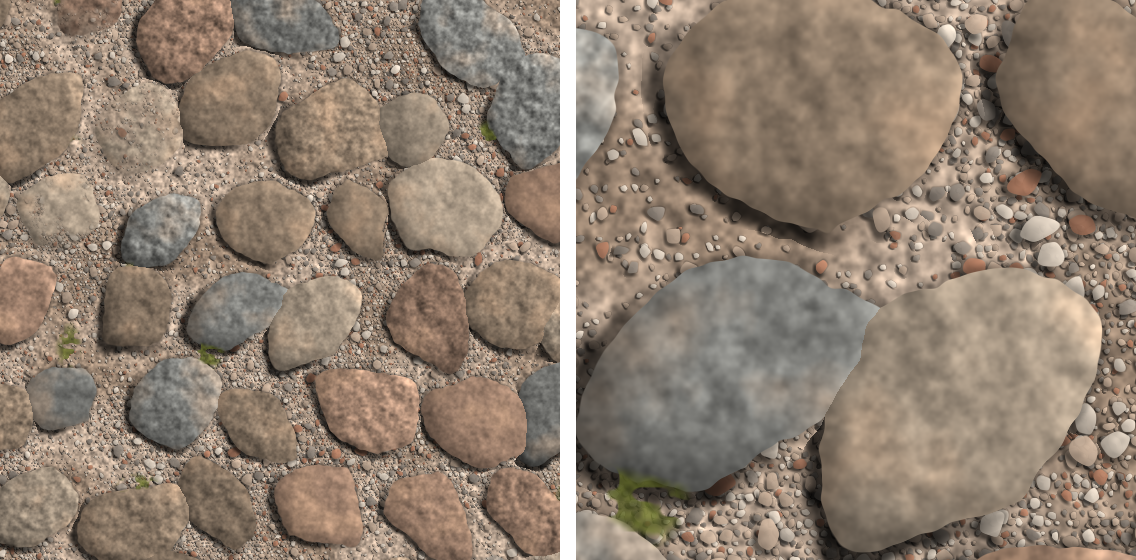
Left: the whole. Right: its middle third, enlarged.
Reproduce this texture procedurally as a WebGL 1 fragment shader.

```glsl
precision highp float;
// Weathered fieldstones set in sandy, gritty ground, lit from the upper right.
// Rocks of every size are rounded polygons scattered on jittered grids; value
// noise adds sand grain, surface relief and ragged rims.
uniform vec2 u_resolution;

#define STONE_CELLS 5.7
#define STONE_FILL 0.93
#define STONE_SIZE vec2(0.35, 0.52)
#define PEBBLE_CELLS 44.0
#define PEBBLE_SIZE vec2(0.18, 0.42)
#define PEBBLE_FILL 0.34
#define RELIEF 0.95
#define GRAIN 0.38
#define LIGHT vec2(0.78, 0.62)
#define SHADOW_REACH 0.017
#define SAND_DARK vec3(0.60, 0.515, 0.44)
#define SAND_PALE vec3(0.75, 0.665, 0.59)

struct Rock {
  float edge;   // approximate distance to the rim, negative inside
  vec2 local;   // offset from the centre, about 1 long at the rim
  float id;
};

float hash(vec2 p) {
  vec3 q = fract(p.xyx * 0.1031);
  q += dot(q, q.yzx + 33.33);
  return fract((q.x + q.y) * q.z);
}

float noise(vec2 p) {
  vec2 i = floor(p), f = fract(p);
  f = f * f * (3.0 - 2.0 * f);
  return mix(mix(hash(i), hash(i + vec2(1, 0)), f.x),
             mix(hash(i + vec2(0, 1)), hash(i + vec2(1, 1)), f.x), f.y);
}

float fbm(vec2 p) {
  float sum = 0.0, weight = 0.5;
  for (int i = 0; i < 4; i++) {
    sum += weight * noise(p);
    p = mat2(1.6, 1.2, -1.2, 1.6) * p + 7.3;
    weight *= 0.5;
  }
  return sum / 0.9375;
}

// Soft maximum over seven uneven half planes: 1 on the rim.
float rockNorm(vec2 q, float id) {
  float sum = 0.0;
  for (int i = 0; i < 7; i++) {
    float k = float(i);
    float a = 6.28318 * (k + 0.7 * hash(vec2(id * 917.0, k))) / 7.0;
    float r = mix(0.8, 1.18, hash(vec2(k + 31.0, id * 613.0)));
    sum += pow(max(dot(q, vec2(cos(a), sin(a))) / r, 0.0), 8.0);
  }
  return pow(sum, 0.125);
}

// Nearest rock of a jittered grid with staggered rows.
Rock scatter(vec2 p, float cells, float fill, vec2 sizes, float seed) {
  Rock best = Rock(1.0, vec2(0.0, 1.0), 0.0);
  p *= cells;
  for (int j = -1; j <= 1; j++)
  for (int i = -1; i <= 1; i++) {
    vec2 cell = floor(p) + vec2(i, j);
    vec2 key = cell + seed;
    if (hash(key + 71.0) > fill) continue;
    float id = hash(key + 13.0);
    vec2 jitter = vec2(hash(key + 29.0), hash(key + 47.0)) - 0.5;
    vec2 centre = cell + 0.5 + 0.42 * jitter;
    centre.x += 0.5 * mod(cell.y, 2.0) - 0.25;
    float size = mix(sizes.x, sizes.y, hash(key + 91.0));
    vec2 local = (p - centre) / size;
    if (dot(local, local) > 5.0) continue;
    float a = 3.14159 * hash(key + 59.0);
    float stretch = mix(1.0, 1.28, hash(key + 83.0));
    vec2 q = mat2(cos(a), -sin(a), sin(a), cos(a)) * local;
    q *= vec2(1.0 / stretch, stretch);
    float edge = (rockNorm(q, id) - 1.0) * size / cells;
    if (edge < best.edge) best = Rock(edge, local, id);
  }
  return best;
}

float inside(float edge, float soft) { return 1.0 - smoothstep(-soft, soft, edge); }

// Shade on the side away from the light, plus a thin contact line.
float shadow(Rock r, float reach) {
  float away = smoothstep(-0.1, 0.9, dot(normalize(r.local + 1e-4), -LIGHT));
  float shade = away * (1.0 - smoothstep(0.25 * reach, reach, r.edge));
  return max(0.72 * shade, 0.25 * (1.0 - smoothstep(0.0, 0.4 * reach, r.edge)));
}

vec3 pebbleColour(float id) {
  float pick = fract(id * 57.0);
  vec3 c = mix(vec3(0.74, 0.65, 0.57), vec3(0.84, 0.79, 0.73), step(0.32, pick));
  c = mix(c, vec3(0.56, 0.52, 0.48), step(0.65, pick));
  c = mix(c, vec3(0.67, 0.47, 0.37), step(0.88, pick));
  return c * mix(0.88, 1.06, fract(id * 131.0));
}

vec3 stoneColour(float id) {
  float pick = fract(id * 37.0);
  vec3 c = mix(vec3(0.53, 0.46, 0.39), vec3(0.47, 0.47, 0.455), step(0.3, pick));
  c = mix(c, vec3(0.60, 0.485, 0.41), step(0.52, pick));
  c = mix(c, vec3(0.62, 0.56, 0.49), step(0.75, pick));
  return c * mix(0.88, 1.1, fract(id * 79.0));
}

// Sand with fine grit first, then ever larger and sparser pebbles.
vec3 ground(vec2 p, float px) {
  vec3 c = mix(SAND_DARK, SAND_PALE, smoothstep(0.25, 0.7, fbm(p * 9.0)));
  float bumps = fbm(p * 75.0) - fbm(p * 75.0 + 0.6 * LIGHT);
  c *= 1.0 + 0.6 * bumps + GRAIN * (noise(p * 250.0) - 0.5);
  for (int i = 0; i < 3; i++) {
    float cells = PEBBLE_CELLS * exp2(2.0 - float(i));
    float fill = PEBBLE_FILL * (2.0 - 0.6 * float(i));
    fill *= mix(0.35, 1.4, smoothstep(0.3, 0.7, noise(p * 8.0 + 5.0)));
    Rock r = scatter(p, cells, fill, PEBBLE_SIZE, 40.0 * float(i) + 100.0);
    float lit = 1.0 + 0.16 * dot(r.local, LIGHT);
    c *= 1.0 - 0.75 * shadow(r, 0.3 / cells);
    vec3 face = pebbleColour(r.id) * lit * (0.93 + 0.14 * noise(p * 220.0));
    c = mix(c, face, 0.92 * inside(r.edge, 0.7 * px));
  }
  return c;
}

// Stone face: stains, relief and speckle, darker at the rim away from the light.
vec3 stoneFace(vec2 p, Rock s) {
  float rough = mix(0.35, 1.0, fract(s.id * 23.0));
  float relief = fbm(p * 55.0) - fbm(p * 55.0 + 0.5 * LIGHT);
  float mottle = fbm(p * 17.0 + s.id * 50.0) - 0.5;
  float speckle = noise(p * 240.0) + noise(p * 130.0) - 1.0;
  float rim = smoothstep(-0.035, 0.0, s.edge);
  vec3 c = mix(stoneColour(s.id), vec3(0.62, 0.50, 0.40), clamp(mottle * 1.6, 0.0, 0.4));
  c *= 1.0 + RELIEF * rough * relief + 0.45 * mottle + 0.28 * rough * speckle;
  return c * (1.04 + dot(s.local, LIGHT) * (0.07 + 0.24 * rim) - 0.08 * rim);
}

void main() {
  float px = 1.0 / u_resolution.y;
  vec2 p = gl_FragCoord.xy * px;
  vec3 colour = ground(p, px);
  // Stone rims are roughened by two scales of noise.
  vec2 warp = vec2(noise(p * 22.0), noise(p * 22.0 + 60.0)) - 0.5;
  vec2 chips = vec2(noise(p * 95.0), noise(p * 95.0 + 30.0)) - 0.5;
  Rock s = scatter(p + 0.013 * warp + 0.004 * chips, STONE_CELLS, STONE_FILL, STONE_SIZE, 3.0);
  // Some stones lie nearly flush and keep a dusting of sand.
  float buried = step(0.84, fract(s.id * 11.0));
  float dust = buried * smoothstep(0.35, 0.65, fbm(p * 30.0 + 9.0));
  colour *= 1.0 - shadow(s, SHADOW_REACH) * (1.0 - 0.7 * buried);
  colour = mix(colour, stoneFace(p, s), inside(s.edge, 0.8 * px) * (1.0 - 0.75 * dust));
  // Rare tufts of moss beside the stones.
  float tuft = smoothstep(0.86, 0.93, noise(p * 8.0 + 21.0)) * smoothstep(0.45, 0.6, noise(p * 110.0));
  tuft *= smoothstep(-0.006, 0.002, s.edge);
  colour = mix(colour, vec3(0.36, 0.39, 0.15) * (0.7 + 0.6 * noise(p * 200.0)), 0.8 * tuft);
  gl_FragColor = vec4(clamp(colour, 0.0, 1.0), 1.0);
}
```
